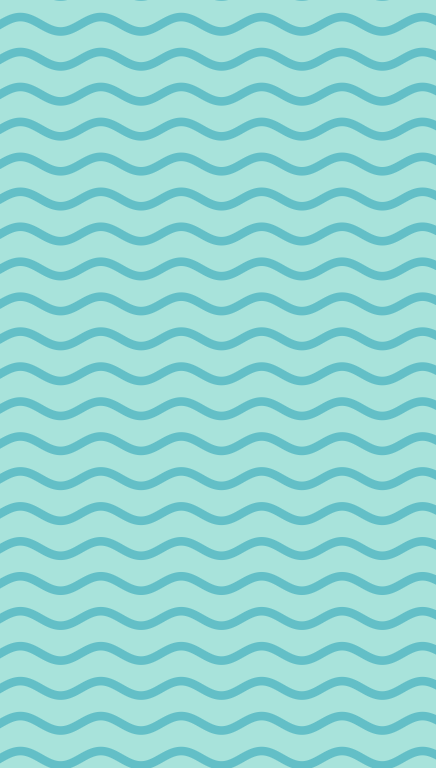
This pattern is drawn by a Shadertoy shader. Its source:

```glsl
const float ROW_STEP = 0.04551;
const float AMPLITUDE = 0.0094;
const float WAVE_NUMBER = 6.2831853 / 0.1047;

float wave(float x) {
    return AMPLITUDE * cos(WAVE_NUMBER * (x - 0.0266));
}

float waveSlope(float x) {
    return -AMPLITUDE * WAVE_NUMBER * sin(WAVE_NUMBER * (x - 0.0266));
}

// Distance to the wave, refining the closest point by Gauss-Newton steps
float waveDistance(vec2 p) {
    float x = p.x;
    for (int i = 0; i < 4; i++) {
        float slope = waveSlope(x);
        x -= (x - p.x + (wave(x) - p.y) * slope) / (1.0 + slope * slope);
    }
    return distance(p, vec2(x, wave(x)));
}

void mainImage(out vec4 fragColor, in vec2 fragCoord) {
    vec2 p = fragCoord / iResolution.y;

    // Wrap to the nearest row, measured from the curve itself
    p.y -= 1.0 - 0.0316;
    p.y -= ROW_STEP * round((p.y - wave(p.x)) / ROW_STEP);

    // Stroke with an edge one pixel wide
    float edge = waveDistance(p) - 0.0056;
    float stroke = clamp(0.5 - edge * iResolution.y, 0.0, 1.0);

    vec3 paleAqua = vec3(0.66, 0.89, 0.86);
    vec3 teal = vec3(0.39, 0.75, 0.78);
    fragColor = vec4(mix(paleAqua, teal, stroke), 1.0);
}
```
